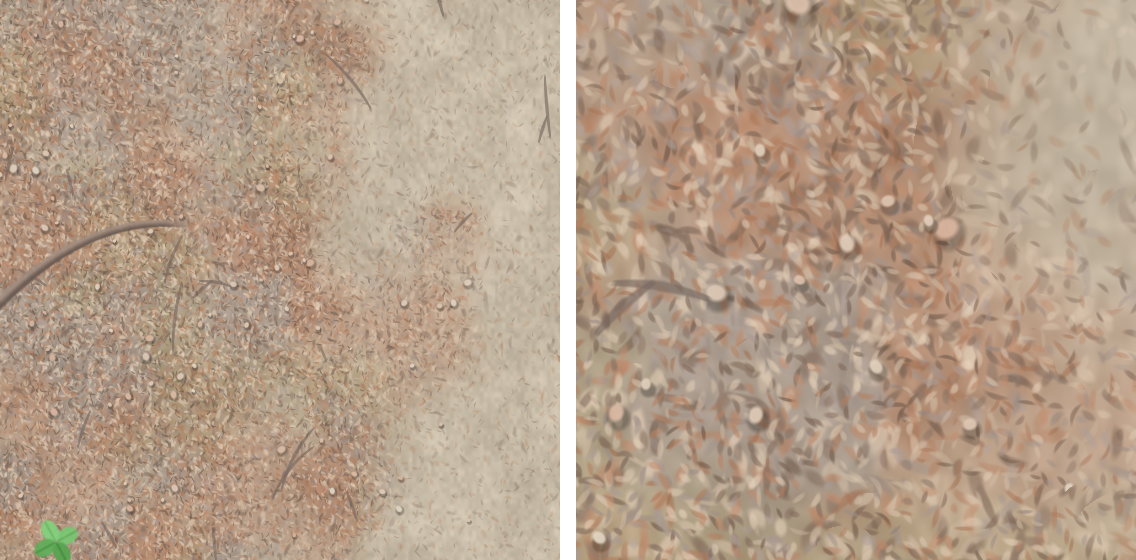
Left, the full canvas; right, a detail of the centre.
This texture is drawn by a three.js fragment shader. Its source:

```glsl
// Forest path seen from above: rusty leaf litter thinning out to pale sand at the right.
// Soft noise tints the soil; jittered cells scatter flakes and pebbles over it,
// and bent strokes draw the twigs, with a small green seedling in a corner.
varying vec2 vUv;

float hash(vec2 p) {
  return fract(sin(dot(p, vec2(127.1, 311.7))) * 43758.5453);
}

vec2 hash2(vec2 p) {
  return vec2(hash(p), hash(p + 17.3));
}

float noise(vec2 p) {
  vec2 i = floor(p), f = fract(p);
  f = f * f * (3.0 - 2.0 * f);
  return mix(mix(hash(i), hash(i + vec2(1.0, 0.0)), f.x),
             mix(hash(i + vec2(0.0, 1.0)), hash(i + 1.0), f.x), f.y);
}

float fbm(vec2 p) {
  float sum = 0.0, amp = 0.53;
  for (int i = 0; i < 4; i++) {
    sum += amp * noise(p);
    p = p * 2.03 + 9.7;
    amp *= 0.5;
  }
  return sum;
}

vec2 rotate(vec2 p, float a) {
  float c = cos(a), s = sin(a);
  return vec2(c * p.x + s * p.y, c * p.y - s * p.x);
}

vec3 flakeColor(float pick, float shade) {
  vec3 c = vec3(0.50, 0.41, 0.35);
  c = mix(c, vec3(0.70, 0.50, 0.38), step(0.27, pick));
  c = mix(c, vec3(0.64, 0.58, 0.55), step(0.50, pick));
  c = mix(c, vec3(0.84, 0.76, 0.67), step(0.68, pick));
  return c + (shade - 0.5) * 0.12;
}

// One layer of elongated leaf scraps, sparser and fainter on the sand
vec3 flakes(vec3 col, vec2 uv, float scale, float litter) {
  vec2 p = uv * scale, cell = floor(p);
  for (int y = -1; y <= 1; y++) {
    for (int x = -1; x <= 1; x++) {
      vec2 id = cell + vec2(float(x), float(y));
      vec2 r = hash2(id + scale), s = hash2(id + scale + 41.0);
      vec2 q = rotate(p - id - 0.5 - (r - 0.5) * 0.7, 1.9 + (s.x - 0.5) * 2.6);
      q.y += (r.y - 0.5) * q.x * q.x;
      float d = length(q / vec2(0.35 + 0.35 * r.x, 0.13 + 0.15 * s.y));
      float keep = step(hash(id + 73.0), 0.22 + 0.7 * litter);
      float cover = (1.0 - smoothstep(0.45, 1.2, d)) * keep;
      float pick = hash(id + scale + 5.0);
      col = mix(col, flakeColor(pick, s.y), cover * (0.26 + 0.36 * litter));
    }
  }
  return col;
}

// Pale rounded stones with a shadow below
vec3 pebbles(vec3 col, vec2 uv, float litter) {
  vec2 p = uv * 30.0, cell = floor(p);
  for (int y = -1; y <= 1; y++) {
    for (int x = -1; x <= 1; x++) {
      vec2 id = cell + vec2(float(x), float(y));
      vec2 r = hash2(id + 3.0);
      vec2 q = rotate(p - id - r, r.x * 6.0) * vec2(1.0, 1.25);
      float size = 0.12 + 0.18 * r.y * r.y;
      float keep = step(hash(id + 29.0), 0.16 * litter * (0.5 + uv.y));
      float shadow = length(p - id - r + vec2(-0.04, 0.1));
      col *= 1.0 - 0.25 * keep * (1.0 - smoothstep(size * 0.8, size * 1.4, shadow));
      vec3 stone = mix(vec3(0.86, 0.71, 0.62), vec3(0.90, 0.86, 0.79), hash(id + 8.0));
      col = mix(col, stone, 0.9 * keep * (1.0 - smoothstep(size * 0.55, size * 1.1, length(q))));
    }
  }
  return col;
}

// Coverage of a bent stroke along x, tapering to its ends
float stroke(vec2 q, float halfLength, float width, float bend) {
  float d = abs(q.y - bend * q.x * q.x);
  float w = width * (1.0 - 0.5 * abs(q.x) / halfLength);
  float ends = 1.0 - smoothstep(halfLength * 0.85, halfLength, abs(q.x));
  return ends * (1.0 - smoothstep(w * 0.5, w * 1.3, d));
}

void main() {
  vec2 uv = vUv;
  float broad = fbm(uv * 5.0 + 2.0);
  float litter = 1.0 - smoothstep(0.48, 0.84, uv.x + (broad - 0.5) * 0.65);
  litter *= 0.65 + 0.35 * smoothstep(0.3, 0.55, fbm(uv * 8.0 + 31.0));

  // Soil: rust, grey and olive patches fading to sand
  vec3 soil = mix(vec3(0.64, 0.58, 0.53), vec3(0.69, 0.53, 0.43),
                  smoothstep(0.32, 0.62, fbm(uv * 7.0 + 11.0)));
  soil = mix(soil, vec3(0.68, 0.62, 0.48), 0.7 * smoothstep(0.55, 0.75, fbm(uv * 6.0 + 53.0)));
  vec3 col = mix(vec3(0.78, 0.735, 0.655), soil, litter * 0.9);
  col += (fbm(uv * 14.0) - 0.5) * 0.12;

  for (int i = 0; i < 4; i++) {
    col = flakes(col, uv + float(i) * 0.37, 48.0 + 19.0 * float(i), litter);
  }
  col += (noise(uv * vec2(150.0, 105.0)) - 0.5) * 0.07;
  col = pebbles(col, uv, litter);

  // Scattered thin twigs
  for (int i = 0; i < 18; i++) {
    vec2 r = hash2(vec2(float(i), 4.0)), s = hash2(vec2(float(i), 9.0));
    vec2 q = rotate(uv - r, 1.8 + (s.x - 0.5) * 2.4);
    float twig = stroke(q, 0.025 + 0.06 * s.y * s.y, 0.0035, (s.x - 0.5) * 7.0);
    col = mix(col, vec3(0.47, 0.41, 0.38), twig * 0.65);
  }

  // Main branch: an arch from the left edge, lit along its top
  float arch = 0.46 + uv.x * (0.975 - 1.686 * uv.x);
  float side = (uv.y - arch) / length(vec2(1.0, 0.975 - 3.37 * uv.x));
  float thick = mix(0.011, 0.006, uv.x / 0.34);
  float branch = (1.0 - smoothstep(thick * 0.6, thick * 1.2, abs(side)))
               * (1.0 - smoothstep(0.29, 0.34, uv.x));
  vec3 bark = mix(vec3(0.40, 0.34, 0.31), vec3(0.63, 0.55, 0.50), smoothstep(-0.006, 0.005, side));
  col = mix(col, bark, branch * 0.9);

  // Seedling: rounded leaflets around a stem
  for (int i = 0; i < 4; i++) {
    float a = 0.5 + 1.57 * float(i);
    vec2 q = rotate(uv - vec2(0.1, 0.032), a) - vec2(0.022, 0.0);
    float leaf = 1.0 - smoothstep(0.8, 1.15, length(q / vec2(0.021, 0.015)));
    vec3 green = vec3(0.42, 0.73, 0.40) + 0.1 * sin(a) - 0.08 * smoothstep(0.004, 0.0, abs(q.y));
    col = mix(col, green, leaf * 0.92);
  }
  gl_FragColor = vec4(col, 1.0);
}
```
